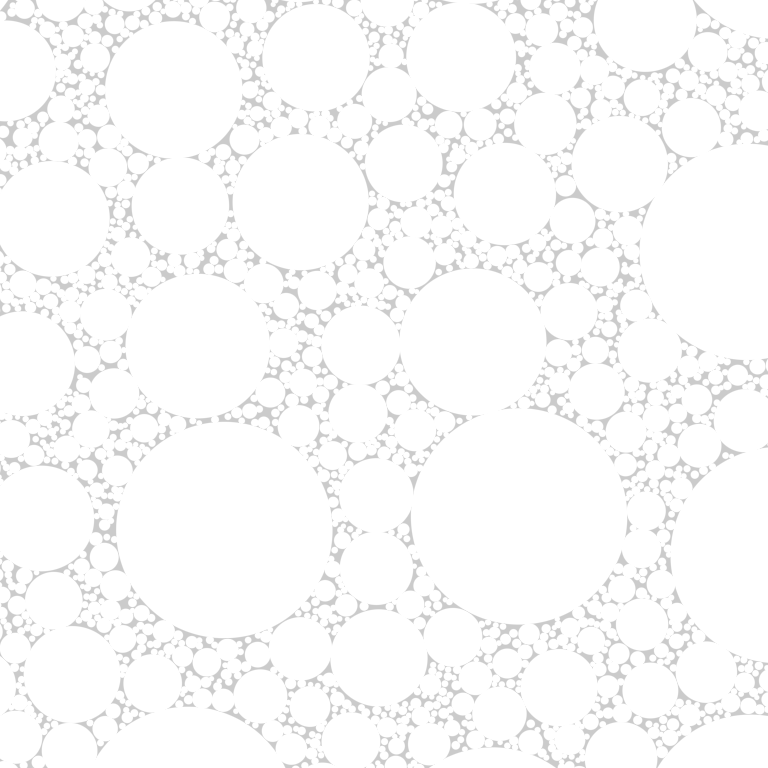
Give the GLSL for this pattern, as a Shadertoy shader.

```glsl
// Irregular packing of white discs, from large to tiny, on a light grey ground.

const vec3 GROUND = vec3(0.797);
const vec3 DISC = vec3(1.0);
const float LARGEST = 0.14;     // radius of the largest discs, in canvas heights
const float SHRINK = 0.72;      // radius ratio from one level to the next
const int LEVELS = 12;          // number of disc sizes
const float SPACING = 2.75;     // grid cell size in radii, must exceed 2
const float SMALLEST_FIT = 0.65; // least radius kept, relative to the level
const float FIRST_SHARE = 0.82; // share of cells that hold a largest disc
const float OVERLAP = 0.0009;   // discs are drawn this much larger, so they fuse
const int TRIES = 3;            // candidate places per cell
const float INFLUENCE = 1.5;    // how far a level looks around, in radii
const float TURN = 2.4;         // grid rotation between levels
const float SEED = 5.0;
const int MAX_DISCS = 40;

vec3 discs[MAX_DISCS];          // centre and radius of the discs near the pixel
int discCount = 0;

vec2 hash2(vec2 cell, float salt) {
    vec3 v = vec3(cell, salt + SEED);
    return fract(sin(vec2(dot(v, vec3(127.1, 311.7, 74.7)),
                          dot(v, vec3(269.5, 183.3, 246.1)))) * 43758.5453);
}

// Free radius around a point, up to a limit; stops early once below the need.
float clearance(vec2 c, float limit, float need) {
    float free = limit;
    for (int i = 0; i < discCount && free >= need; i++)
        free = min(free, distance(c, discs[i].xy) - discs[i].z);
    return free;
}

// Drop the discs that are too far away to matter for the smaller levels.
void keepNearby(vec2 p, float reach) {
    int kept = 0;
    for (int i = 0; i < discCount; i++) {
        vec3 disc = discs[i];
        if (distance(p, disc.xy) - disc.z < reach) discs[kept++] = disc;
    }
    discCount = kept;
}

// Signed distance from p to the nearest disc edge; deep inside it ends early.
float packing(vec2 p, float pixel) {
    float nearest = 1.0;
    float inside = -pixel;
    float radius = LARGEST;
    float endRadius = LARGEST * pow(SHRINK, float(LEVELS));
    float jitter = 1.0 - 2.0 / SPACING;

    for (int level = 0; level < LEVELS && nearest > inside; level++) {
        float salt = float(level);
        float size = SPACING * radius;
        float need = SMALLEST_FIT * radius;
        float reach = INFLUENCE * max(SHRINK * radius - endRadius, 0.0)
                    / (1.0 - SHRINK) + 2.0 * pixel;
        keepNearby(p, reach + (INFLUENCE + 0.5) * radius);

        // Each level has its own turned and shifted grid.
        float angle = TURN * salt;
        mat2 turn = mat2(cos(angle), sin(angle), -sin(angle), cos(angle));
        vec2 shift = hash2(vec2(3.0, 8.0), salt) * 9.0;
        vec2 here = p * turn / size + shift;
        float window = (reach + radius) / size + 0.71 * jitter;
        vec2 low = floor(here - window);
        vec2 high = floor(here + window);

        for (float y = low.y; y <= high.y && nearest > inside; y++)
        for (float x = low.x; x <= high.x && nearest > inside; x++) {
            vec2 middle = vec2(x, y) + 0.5;
            if (distance(middle, here) > window) continue;

            // Skip cells that are covered by larger discs.
            float covered = need - 0.71 * jitter * size;
            if (clearance(turn * ((middle - shift) * size), 1.0, covered) < covered) continue;

            vec2 h = hash2(middle, salt);
            if (level == 0 && h.x > FIRST_SHARE) continue;
            float limit = level == 0 ? radius : radius * mix(0.85, 1.0, h.y);

            // Grow a disc at the first place that has enough room.
            for (int t = 0; t < TRIES; t++) {
                h = fract(h + vec2(0.755, 0.57));
                vec2 c = turn * ((middle + (h - 0.5) * jitter - shift) * size);
                float r = clearance(c, limit, need);
                if (r < need) continue;
                float edge = distance(p, c) - r;
                nearest = min(nearest, edge - OVERLAP);
                if (edge < reach + 0.5 * radius && discCount < MAX_DISCS)
                    discs[discCount++] = vec3(c, r);
                break;
            }
        }
        radius *= SHRINK;
    }
    return nearest;
}

void mainImage(out vec4 fragColor, in vec2 fragCoord) {
    float pixel = 1.0 / iResolution.y;
    float edge = packing(fragCoord * pixel, pixel);
    float gap = smoothstep(-0.75, 0.75, edge / pixel);
    fragColor = vec4(mix(DISC, GROUND, gap), 1.0);
}
```
